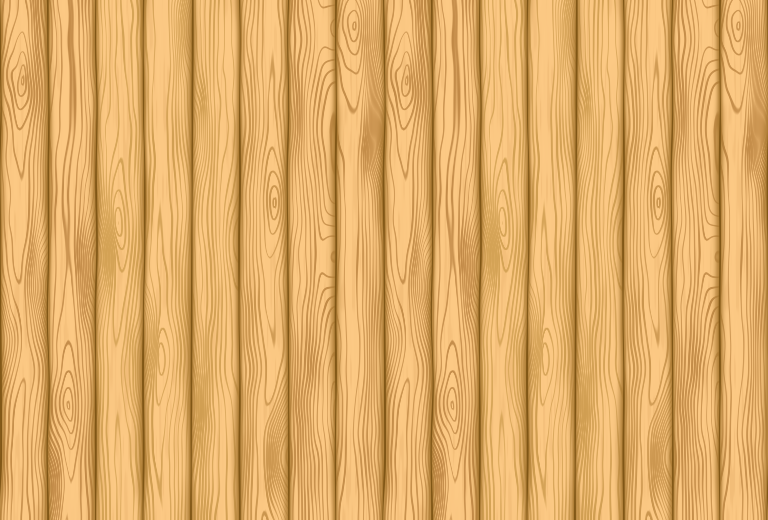
Reproduce this texture procedurally as a Shadertoy shader.

```glsl
// Upright wooden planks with contour-line grain, knots and dark soft seams.

const float PLANKS = 16.0;          // planks across the canvas
const float PERIOD = 8.0;           // planks before the set repeats
const float LINE_HALF = 0.017;      // grain half width, in plank widths
const float KNOT_STRETCH = 3.6;     // height of knot rings over their width
const float KNOT_REACH = 0.09;      // squared distance where rings turn straight
const float SEAM_HALF = 0.013;      // dark core of a seam
const float SEAM_WANDER = 0.05;     // sideways drift of a seam
const vec3 WOOD = vec3(0.99, 0.79, 0.52);
const vec3 WOOD_SHADE = vec3(0.94, 0.73, 0.46);
const vec3 GRAIN_BROWN = vec3(0.75, 0.53, 0.27);
const vec3 GRAIN_PALE = vec3(0.83, 0.64, 0.33);
const vec3 SEAM_SOFT = vec3(0.66, 0.47, 0.19);
const vec3 SEAM_DARK = vec3(0.47, 0.31, 0.06);

// Per plank: knot x, knot height, line density, paleness of the grain
const vec4 PLANK[8] = vec4[8](
    vec4(0.40, 0.845, 17.0, 0.1), vec4(0.42, 0.22, 15.0, 0.0),
    vec4(0.50, 0.570, 15.0, 0.9), vec4(0.36, 0.32, 16.0, 0.8),
    vec4(1.05, 0.540, 12.0, 0.8), vec4(0.64, 0.61, 16.0, 0.4),
    vec4(1.02, 0.200, 15.0, 0.1), vec4(0.30, 0.95, 17.0, 0.1));

float hash(vec2 p) {
    vec3 q = fract(vec3(p.xyx) * 0.1031);
    q += dot(q, q.yzx + 33.33);
    return fract((q.x + q.y) * q.z);
}

float noise(vec2 p) {
    vec2 i = floor(p), f = fract(p);
    f = f * f * (3.0 - 2.0 * f);
    return mix(mix(hash(i), hash(i + vec2(1, 0)), f.x),
               mix(hash(i + vec2(0, 1)), hash(i + vec2(1, 1)), f.x), f.y);
}

// Sideways drift of one seam at a given height
float seamDrift(float seam, float y) {
    return (noise(vec2(mod(seam, PERIOD) * 17.0, y * 0.7)) - 0.5) * SEAM_WANDER;
}

// Height field whose level lines are the grain
float grainField(vec2 p, float id, float tall) {
    vec4 plank = PLANK[int(id)];
    vec2 seed = vec2(id * 31.0 + 5.0, id * 13.0);

    // Waves that sway the fibres
    vec2 q = p;
    q.x += 0.20 * (noise(p * vec2(2.2, 0.6) + seed) - 0.5);
    q.x += 0.07 * (noise(p * vec2(5.0, 1.6) + seed + 70.0) - 0.5);

    // Rings round the knot, straightening out above and below it
    float dx = q.x - plank.x;
    float dy = (q.y - plank.y * tall) / KNOT_STRETCH;
    dy *= dy;
    float level = sqrt(dx * dx + dy / (1.0 + dy / KNOT_REACH) + 0.0004);

    // Arches that lean on one edge of the plank
    for (int i = 0; i < 2; i++) {
        vec2 h = seed + float(i) * 7.0;
        vec2 centre = vec2(step(0.4, hash(h)), hash(h + 3.0) * tall);
        vec2 r = (q - centre) / vec2(0.34, 0.9);
        level += 0.35 * exp(-dot(r, r));
    }
    return level * plank.z;
}

void mainImage(out vec4 fragColor, in vec2 fragCoord) {
    float pixel = PLANKS / iResolution.x;
    float tall = iResolution.y * pixel;
    vec2 p = fragCoord * pixel;

    // Plank lookup with wandering edges
    float cell = floor(p.x);
    p.x -= mix(seamDrift(cell, p.y), seamDrift(cell + 1.0, p.y), p.x - cell);
    float id = mod(floor(p.x), PERIOD);
    float seam = mod(floor(p.x + 0.5), PERIOD);
    float side = p.x - floor(p.x + 0.5);
    vec2 local = vec2(fract(p.x), p.y);
    vec2 seed = vec2(id * 23.0, id * 41.0);

    // Flat wood with faint streaks
    float streak = noise(local * vec2(26.0, 1.3) + seed);
    float cloud = noise(local * vec2(3.0, 0.7) + seed + 9.0);
    vec3 color = mix(WOOD, WOOD_SHADE, 0.45 * cloud * streak
                     + 0.45 * smoothstep(0.62, 0.85, streak));

    // Grain lines: distance to the nearest level line over the slope
    const float STEP = 0.008;
    float level = grainField(local, id, tall);
    vec2 slope = vec2(grainField(local + vec2(STEP, 0), id, tall),
                      grainField(local + vec2(0, STEP), id, tall)) - level;
    float dist = abs(fract(level) - 0.5) / max(length(slope) / STEP, 2.5);
    float swell = noise(local * vec2(5.0, 0.9) + seed + 50.0);
    float halfWidth = LINE_HALF * mix(0.45, 1.45, swell);
    float soft = 0.6 * pixel;
    float line = 1.0 - smoothstep(halfWidth - soft, halfWidth + soft, dist);
    vec3 ink = mix(GRAIN_BROWN, GRAIN_PALE, PLANK[int(id)].w);
    color = mix(color, ink, line * mix(0.65, 1.0, swell));

    // Seams: wide soft shade, then an uneven dark core
    float wear = noise(vec2(seam * 19.0, p.y * 0.9));
    float reach = (side < 0.0 ? 0.095 : 0.07) * mix(0.75, 1.25, wear);
    float gap = abs(side);
    color = mix(color, SEAM_SOFT, 0.88 * exp(-gap * gap / (reach * reach)));
    float core = SEAM_HALF * mix(0.6, 1.6, wear);
    color = mix(color, SEAM_DARK,
                0.85 * (1.0 - smoothstep(core - soft, core + soft, gap)));

    fragColor = vec4(color, 1.0);
}
```
